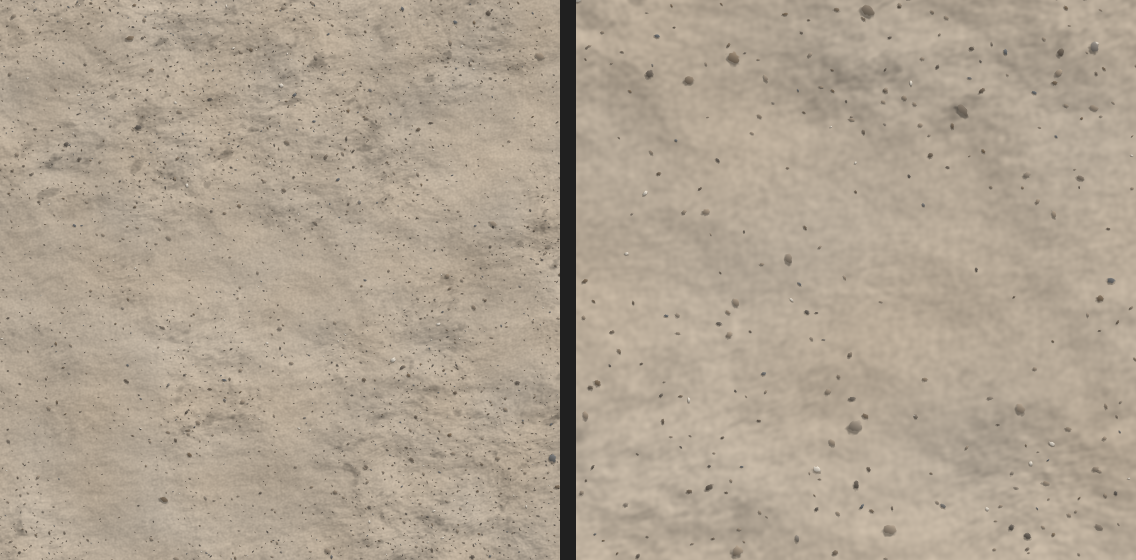
Left: the whole. Right: its middle third, enlarged.
Reproduce this texture procedurally as a WebGL 2 fragment shader.

```glsl
#version 300 es
precision highp float;
// Dry, trampled sand strewn with small stones. A noise height field is lit
// by its slope, patches of rough ground get clefts and more stones, and
// grids of jittered ellipses place the pebbles, grit and shells.

uniform vec2 u_resolution;
out vec4 fragColor;

const vec2 LIGHT = vec2(0.45, 0.89);

// Integer hash: three values in 0..1 per cell and seed
vec3 hash(vec2 cell, int seed) {
    uvec3 v = uvec3(ivec3(ivec2(cell), seed)) * 1664525u + 1013904223u;
    v.x += v.y * v.z; v.y += v.z * v.x; v.z += v.x * v.y;
    v ^= v >> 16u;
    v.x += v.y * v.z; v.y += v.z * v.x; v.z += v.x * v.y;
    return vec3(v >> 8u) / 16777215.0;
}

mat2 rotation(float angle) {
    float c = cos(angle), s = sin(angle);
    return mat2(c, s, -s, c);
}

float corner(vec2 cell, vec2 offset, int seed) {
    return dot(hash(cell, seed).xy * 2.0 - 1.0, offset);
}

// Gradient noise, centred on zero
float noise(vec2 p, int seed) {
    vec2 i = floor(p), f = p - i, x = vec2(1, 0), y = vec2(0, 1);
    vec2 w = f * f * f * (f * (f * 6.0 - 15.0) + 10.0);
    float low = mix(corner(i, f, seed), corner(i + x, f - x, seed), w.x);
    float high = mix(corner(i + y, f - y, seed), corner(i + 1.0, f - 1.0, seed), w.x);
    return mix(low, high, w.y);
}

float fbm(vec2 p, int octaves, int seed) {
    float sum = 0.0, amplitude = 1.0;
    for (int i = 0; i < octaves; i++) {
        sum += amplitude * noise(p, seed + i);
        p = mat2(1.6, 1.2, -1.2, 1.6) * p + 3.7;
        amplitude *= 0.47;
    }
    return sum;
}

// Patches of trampled ground between smoother drifts
float roughness(vec2 p) {
    return smoothstep(-0.32, 0.28, fbm(p * 3.2 + 7.0, 4, 10));
}

// One layer of stones, at most one per grid cell, each with a cast shadow
vec3 scatter(vec3 ground, vec2 p, float cells, float density, float size, int seed) {
    mat2 turn = rotation(float(seed) * 0.7);
    vec2 grid = turn * p * cells, cell = floor(grid);
    vec3 place = hash(cell, seed), look = hash(cell, seed + 1), tint = hash(cell, seed + 2);
    if (place.z > density) return ground;
    vec2 center = cell + mix(vec2(0.25), vec2(0.75), place.xy);
    if (place.z > density * mix(0.2, 1.0, roughness(center * turn / cells))) return ground;

    vec2 local = (grid - center) * turn;
    float radius = size * mix(0.45, 1.0, look.x * look.x);
    float edge = 0.8 * cells / u_resolution.y;
    mat2 lie = rotation((look.y - 0.4) * 2.6);
    vec2 flatten = vec2(0.85, mix(1.0, 1.8, look.z));
    float bump = 0.5 * radius * noise(local / radius * 1.3 + place.xy * 50.0, seed);

    float body = length(lie * local * flatten) - radius + bump;
    float shade = length(lie * (local + LIGHT * radius * 0.5) * flatten) - radius + bump;
    ground *= 1.0 - 0.32 * (1.0 - smoothstep(-edge, edge + radius * 0.3, shade));

    vec3 stone = mix(vec3(0.36, 0.34, 0.32), vec3(0.47, 0.40, 0.32), tint.x);
    stone = mix(stone, vec3(0.39, 0.40, 0.41), step(0.85, tint.y));
    stone = mix(stone, vec3(0.62, 0.56, 0.49), 0.9 * smoothstep(0.2, 0.75, tint.z));
    stone = mix(stone, vec3(0.84, 0.81, 0.76), step(0.96, tint.z));
    stone *= 0.95 + 0.25 * dot(local, LIGHT) / radius;
    return mix(ground, stone, 0.92 * (1.0 - smoothstep(-edge, edge, body)));
}

void main() {
    vec2 p = gl_FragCoord.xy / u_resolution.y;
    float rough = roughness(p);

    // Height field, drawn out along a slightly rising direction
    vec2 warp = vec2(noise(p * 9.0, 20), noise(p * 9.0, 21));
    vec2 q = rotation(-0.3) * p * vec2(10.0, 15.0) + 0.3 * warp;
    vec2 probe = rotation(-0.3) * LIGHT * 0.018;
    float slope = (fbm(q - probe, 5, 30) - fbm(q + probe, 5, 30)) / 0.036;
    float relief = slope * mix(0.026, 0.06, rough);
    relief = relief < 0.0 ? relief * 1.1 : relief / (1.0 + 4.0 * relief);

    // Shadowed clefts, broad tone and fine grain
    float cleft = smoothstep(0.2, 0.5, fbm(q * 2.4 + 9.0, 4, 40));
    float tone = 0.1 * fbm(p * 4.0, 3, 50);
    float grain = 0.075 * noise(p * 230.0, 60) + 0.055 * noise(p * 120.0, 61);
    float light = 1.005 + relief + tone + grain - 0.2 * cleft * rough;

    vec3 color = vec3(0.70, 0.648, 0.58) * max(light, 0.66);
    color += vec3(0.012, 0.0, -0.014) * noise(p * 9.0, 70);

    // Grit, small stones, then the few larger pebbles
    color = scatter(color, p, 110.0, 0.30, 0.15, 113);
    color = scatter(color, p, 70.0, 0.32, 0.15, 80);
    color = scatter(color, p, 36.0, 0.28, 0.14, 91);
    color = scatter(color, p, 17.0, 0.20, 0.11, 102);

    fragColor = vec4(clamp(color, 0.0, 1.0), 1.0);
}
```
